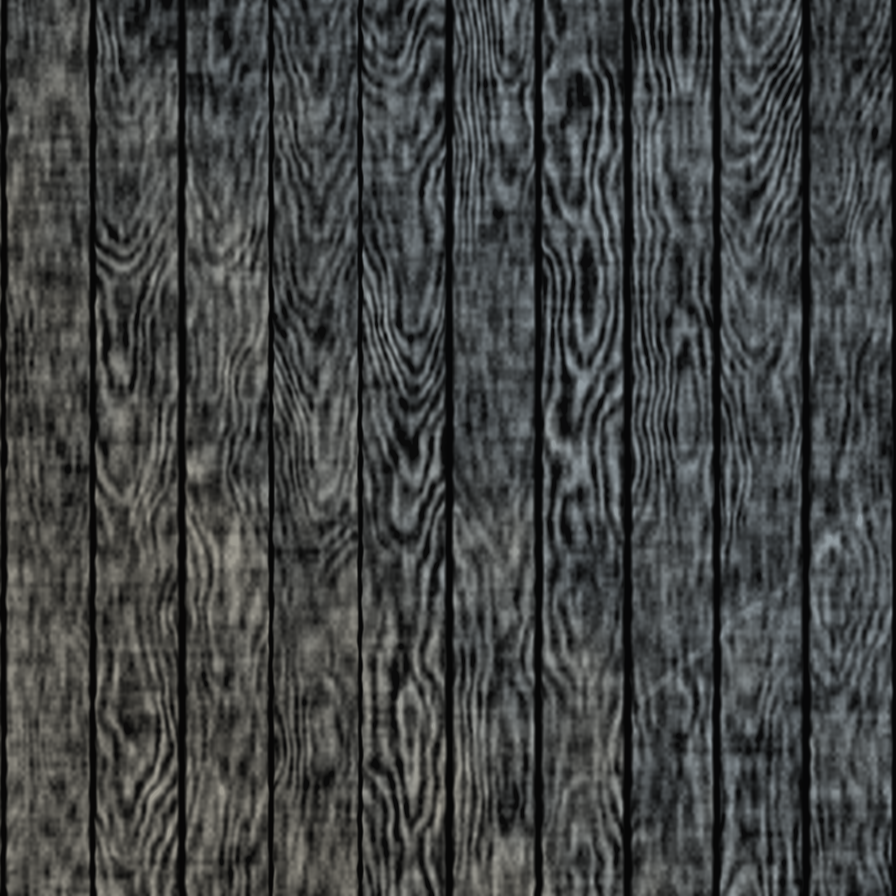
This texture is drawn by a WebGL 2 fragment shader. Its source:

```glsl
#version 300 es
precision highp float;
// Ten weathered charcoal wood planks with dark gaps, wavy grain and a pale scratch.

#define PLANKS 10.05
#define OFFSET 0.004
#define GRAIN_LINES 7.0
#define GRAIN_DEPTH 0.19
#define FIBRE_DEPTH 0.30
#define CLOUD_DEPTH 0.24
#define BASE_TONE 0.285
#define GAP_TONE 0.025
#define SCRATCH_TONE 0.15

uniform vec2 u_resolution;
out vec4 outColor;

const vec3 COOL = vec3(0.94, 1.01, 1.05);
const vec3 WARM = vec3(1.03, 1.01, 0.94);

// Per plank: grain strength, half width of the gap on its left (in planks)
const vec2 PLANK[10] = vec2[10](
  vec2(0.30, 0.030), vec2(0.85, 0.030), vec2(0.55, 0.040), vec2(0.55, 0.022),
  vec2(1.00, 0.020), vec2(0.65, 0.042), vec2(0.95, 0.040), vec2(0.85, 0.044),
  vec2(0.80, 0.040), vec2(0.50, 0.044));

float hash(vec2 p) {
  vec3 q = fract(vec3(p.xyx) * 0.1031);
  q += dot(q, q.yzx + 33.33);
  return fract((q.x + q.y) * q.z);
}

float noise(vec2 p) {
  vec2 i = floor(p), f = fract(p);
  f = f * f * (3.0 - 2.0 * f);
  return mix(mix(hash(i), hash(i + vec2(1, 0)), f.x),
             mix(hash(i + vec2(0, 1)), hash(i + vec2(1, 1)), f.x), f.y);
}

float fbm(vec2 p) {
  float sum = 0.0, amp = 0.53;
  for (int i = 0; i < 4; i++) {
    sum += amp * noise(p);
    p = p * 2.03 + 17.3;
    amp *= 0.5;
  }
  return sum;
}

float segmentDistance(vec2 p, vec2 a, vec2 b) {
  vec2 d = b - a;
  return length(p - a - d * clamp(dot(p - a, d) / dot(d, d), 0.0, 1.0));
}

// Growth rings: upright lines that close into arches towards the top
float grain(float x, float y, float id) {
  float heart = 0.3 + 0.4 * hash(vec2(id, 3.0));
  float arch = 16.0 * hash(vec2(id, 8.0)) * y * y;
  float bend = 4.5 * noise(vec2(x * 1.3 + id * 19.0, y * 6.0))
             + 1.3 * noise(vec2(x * 3.0 + id * 31.0, y * 19.0))
             + 0.35 * noise(vec2(x * 9.0 + id * 7.0, y * 55.0));
  float ring = GRAIN_LINES * sqrt((x - heart) * (x - heart) + 0.01) - arch + bend;
  return sin(6.2832 * ring);
}

// Dark joint with a ragged edge; w is the half width
float gap(float x, float w, float y, float seed) {
  float ragged = 0.025 * (noise(vec2(seed * 13.0, y * 70.0)) - 0.5);
  return 1.0 - smoothstep(w * 0.5, w * 1.5 + 0.012, abs(x + ragged));
}

void main() {
  vec2 uv = gl_FragCoord.xy / u_resolution;
  float across = (uv.x - OFFSET) * PLANKS;
  float id = floor(across), x = across - id;
  int index = (int(id) + 10) % 10;

  // Broad stains and the tone of each plank
  float cloud = fbm(vec2(across * 1.2 + id * 5.0, uv.y * 8.0));
  float tone = BASE_TONE + CLOUD_DEPTH * (cloud - 0.5);
  tone += 0.05 * (hash(vec2(id, 21.0)) - 0.5);
  tone -= 0.04 * smoothstep(0.85, 1.0, uv.y);

  // Grain, worn away in patches
  float wear = smoothstep(0.2, 0.65, fbm(vec2(across * 1.5 + id * 3.0, uv.y * 6.0 + 40.0)));
  tone += GRAIN_DEPTH * PLANK[index].x * mix(0.2, 1.0, wear) * grain(x, uv.y, id);

  // Upright fibres, fine speckle and faint cross scuffs
  tone += FIBRE_DEPTH * (noise(vec2(uv.x * 170.0, uv.y * 42.0)) - 0.5);
  tone += 0.12 * (noise(uv * vec2(230.0, 190.0)) - 0.5);
  tone += 0.11 * (noise(uv * vec2(14.0, 130.0)) - 0.5);

  // Diagonal scratch, broken by the surface
  vec2 wobble = vec2(0.0, 0.012 * (noise(vec2(uv.x * 28.0, 5.0)) - 0.5));
  float scratch = segmentDistance(uv + wobble, vec2(0.715, 0.217), vec2(0.99, 0.44));
  tone += SCRATCH_TONE * (1.0 - smoothstep(0.001, 0.008, scratch))
        * mix(0.5, 1.0, noise(uv * 60.0));

  // Worn light edges, then the gaps on both sides
  float edge = min(x, 1.0 - x);
  tone += 0.05 * smoothstep(0.16, 0.08, edge) * noise(vec2(id * 9.0, uv.y * 24.0));
  float joint = max(gap(x, PLANK[index].y, uv.y, id),
                    gap(1.0 - x, PLANK[(index + 1) % 10].y, uv.y, id + 0.5));
  tone = mix(clamp(tone, 0.04, 0.60), GAP_TONE, joint);

  // Warm at the lower left, cool at the upper right
  float warmth = smoothstep(0.45, 1.3, 1.6 - uv.x - uv.y * 0.7 + 0.5 * (cloud - 0.5));
  outColor = vec4(tone * mix(COOL, WARM, warmth), 1.0);
}
```
